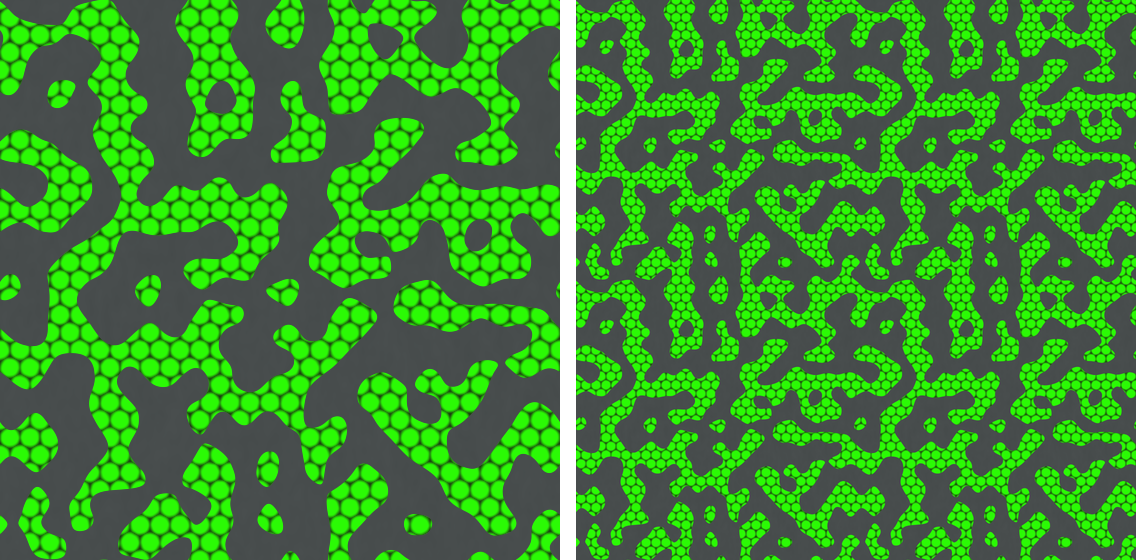
Left, the tile; right, the same tile 2 across and 2 down.
Write a three.js fragment shader that draws this pattern.

```glsl
varying vec2 vUv;

const vec3 GROUND = vec3(0.28, 0.30, 0.30);
const vec3 CELL_BRIGHT = vec3(0.17, 0.98, 0.02);
const vec3 CELL_DARK = vec3(0.11, 0.21, 0.07);

const float ISLAND_REPEATS = 12.0;
const float ISLAND_LEVEL = 0.025;
const float EDGE_WIDTH = 0.0011;
const vec2 CELL_REPEATS = vec2(28.0, 16.0);

// Unit gradient for a lattice point
vec2 hashDirection(vec2 p, float seed) {
  vec3 q = fract(vec3(p.xyx + seed) * vec3(0.1031, 0.1030, 0.0973));
  q += dot(q, q.yzx + 33.33);
  return normalize(fract((q.xx + q.yz) * q.zy) - 0.5 + 1e-4);
}

float cornerSlope(vec2 cell, vec2 corner, vec2 f, vec2 period, float seed) {
  return dot(hashDirection(mod(cell + corner, period), seed), f - corner);
}

// Gradient noise that wraps after a whole number of lattice steps
float tileNoise(vec2 uv, vec2 period, float seed) {
  vec2 p = uv * period;
  vec2 cell = floor(p);
  vec2 f = p - cell;
  vec2 w = f * f * f * (f * (f * 6.0 - 15.0) + 10.0);
  float low = mix(cornerSlope(cell, vec2(0.0, 0.0), f, period, seed),
                  cornerSlope(cell, vec2(1.0, 0.0), f, period, seed), w.x);
  float high = mix(cornerSlope(cell, vec2(0.0, 1.0), f, period, seed),
                   cornerSlope(cell, vec2(1.0, 1.0), f, period, seed), w.x);
  return mix(low, high, w.y);
}

// Island coverage, with the edge kept equally sharp on steep and flat slopes
float islandMask(vec2 uv, float repeats, float level) {
  vec2 period = vec2(repeats);
  vec2 stepSize = vec2(0.0005, 0.0);
  float height = tileNoise(uv, period, 7.0);
  vec2 slope = vec2(tileNoise(uv + stepSize.xy, period, 7.0),
                    tileNoise(uv + stepSize.yx, period, 7.0)) - height;
  float steepness = max(length(slope) / stepSize.x, 1.0);
  return smoothstep(-EDGE_WIDTH, EDGE_WIDTH, (height - level) / steepness);
}

// Distance to the nearest hexagon centre, in units of the column spacing
float hexDistance(vec2 uv, vec2 repeats) {
  vec2 p = uv * repeats;
  vec2 aspect = vec2(1.0, repeats.x / repeats.y);
  vec2 even = (fract(p) - 0.5) * aspect;
  vec2 odd = (fract(p + 0.5) - 0.5) * aspect;
  return min(length(even), length(odd));
}

void main() {
  // Round bright cells with slightly ragged dark joints
  float ragged = tileNoise(vUv, vec2(90.0), 19.0);
  float radius = hexDistance(vUv, CELL_REPEATS) + 0.035 * ragged;
  vec3 cells = mix(CELL_BRIGHT, CELL_DARK, smoothstep(0.36, 0.60, radius));

  // Nearly flat ground with faint streaks
  float streaks = tileNoise(vUv, vec2(24.0, 12.0), 31.0)
                + tileNoise(vUv, vec2(70.0, 40.0), 43.0);
  vec3 ground = GROUND + 0.008 * streaks;

  float island = islandMask(vUv, ISLAND_REPEATS, ISLAND_LEVEL);
  gl_FragColor = vec4(mix(ground, cells, island), 1.0);
}
```
